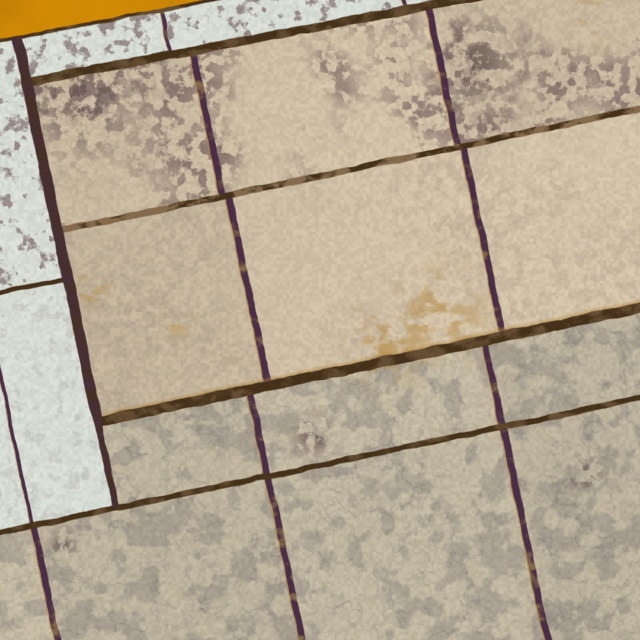
Give the GLSL for this texture, as a Shadertoy shader.

```glsl
// Worn, tilted stone paving with stained joints, a white border and an orange corner.

const vec3 WARM_STONE = vec3(0.79, 0.73, 0.63);
const vec3 GREY_STONE = vec3(0.77, 0.73, 0.64);
const vec3 VEIN = vec3(0.61, 0.58, 0.54);
const vec3 GRIME = vec3(0.46, 0.38, 0.37);
const vec3 WHITE_PAINT = vec3(0.84, 0.86, 0.83);
const vec3 ORANGE_PAINT = vec3(0.80, 0.53, 0.02);
const vec3 SOIL = vec3(0.27, 0.19, 0.10);
const vec3 DRY_SOIL = vec3(0.52, 0.42, 0.30);
const vec3 PLUM = vec3(0.29, 0.18, 0.27);
const vec3 RUST = vec3(0.70, 0.53, 0.25);

const float TILT = 0.21;
const float TILE_WIDTH = 0.383;
const float BORDER_X = 0.0145;
const float BORDER_SPLIT = 0.457;

// Per course: top edge, shift of its upright joints, half width of its top joint
const vec3 COURSES[5] = vec3[5](
    vec3(0.0635, 0.249, 0.0030), vec3(0.1360, 0.284, 0.0075),
    vec3(0.3800, 0.293, 0.0055), vec3(0.6910, 0.262, 0.0088),
    vec3(0.8320, 0.263, 0.0050));

// Stains: centre, radius
const vec3 RUST_SPOTS[5] = vec3[5](
    vec3(0.14, 0.45, 0.025), vec3(0.28, 0.50, 0.022), vec3(0.60, 0.54, 0.05),
    vec3(0.69, 0.49, 0.06), vec3(0.925, 0.03, 0.03));
const vec3 DARK_SPOTS[5] = vec3[5](
    vec3(0.74, 0.10, 0.07), vec3(0.49, 0.68, 0.03), vec3(0.10, 0.85, 0.022),
    vec3(0.915, 0.74, 0.025), vec3(0.13, 0.16, 0.08));

float hash(vec2 p) {
    vec3 a = fract(vec3(p.xyx) * 0.1031);
    a += dot(a, a.yzx + 33.33);
    return fract((a.x + a.y) * a.z);
}

float noise(vec2 p) {
    vec2 i = floor(p), f = fract(p);
    f = f * f * (3.0 - 2.0 * f);
    return mix(mix(hash(i), hash(i + vec2(1, 0)), f.x),
               mix(hash(i + vec2(0, 1)), hash(i + vec2(1, 1)), f.x), f.y);
}

float fbm(vec2 p) {
    float sum = 0.0, gain = 0.533;
    for (int i = 0; i < 4; i++) {
        sum += gain * noise(p);
        p = mat2(1.6, 1.2, -1.2, 1.6) * p + 17.0;
        gain *= 0.5;
    }
    return sum;
}

float band(float d, float halfWidth, float blur) {
    return 1.0 - smoothstep(halfWidth - blur, halfWidth + blur, abs(d));
}

float spots(vec2 p, vec3 list[5]) {
    float sum = 0.0;
    for (int i = 0; i < 5; i++) {
        vec2 d = (p - list[i].xy) / list[i].z;
        sum += exp(-dot(d, d));
    }
    return sum;
}

// Upright joint: plum core with a pale rusty rim on its left
vec3 uprightJoint(vec3 col, float d, float halfWidth, float blur, float grit) {
    col = mix(col, RUST, 0.65 * band(d + halfWidth, 0.4 * halfWidth, blur));
    return mix(col, mix(PLUM, DRY_SOIL, smoothstep(0.52, 0.85, grit)), band(d, halfWidth, blur));
}

vec3 stone(vec2 p, int course, float tint, float grain) {
    float patches = fbm(p * 7.0 + 3.0), speck = fbm(p * 85.0);
    if (course >= 3) {
        float field = fbm(p * 38.0);
        float mottle = smoothstep(0.47, 0.64, field);
        float veins = band(fbm(p * 26.0 + 9.0) - 0.5, 0.018, 0.018);
        vec3 col = mix(GREY_STONE, VEIN, 0.60 * mottle + 0.32 * veins);
        return col * (0.95 + 0.06 * tint + 0.10 * grain);
    }
    float wear = course == 1 ? 0.75 : 0.12;
    vec3 col = mix(WARM_STONE, GRIME, wear * smoothstep(0.40, 0.70, patches) * smoothstep(0.42, 0.62, speck));
    return col * (0.92 + 0.07 * tint + 0.10 * grain + 0.06 * smoothstep(0.0, 0.8, p.x));
}

void mainImage(out vec4 fragColor, in vec2 fragCoord) {
    vec2 p = vec2(fragCoord.x, iResolution.y - fragCoord.y) / iResolution.y;
    float blur = max(0.0016, 0.8 / iResolution.y);

    // Tilted paving axes with slightly ragged edges
    vec2 q = vec2(p.x - TILT * p.y, p.y + TILT * p.x);
    q.y -= 0.02 * p.x * smoothstep(0.25, 0.15, q.y);
    q += 0.005 * (vec2(fbm(p * 35.0), fbm(p * 35.0 + 7.0)) - 0.5);

    int course = -1;
    for (int i = 0; i < 5; i++) if (q.y > COURSES[i].x) course = i;
    bool border = q.x < BORDER_X && course >= 0 && course < 4;
    float grain = noise(p * 200.0) - 0.5;
    float grit = fbm(p * vec2(45.0, 60.0));

    // Surfaces and their upright joints
    vec3 col = ORANGE_PAINT * (0.92 + 0.15 * fbm(p * 12.0));
    if (border || course == 0) {
        float dirt = smoothstep(0.55, 0.72, fbm(p * 75.0)) * (q.y < BORDER_SPLIT ? 0.65 : 0.12);
        col = mix(WHITE_PAINT, GRIME, dirt) + 0.07 * grain;
    }
    if (border) {
        if (q.y > BORDER_SPLIT) col = uprightJoint(col, q.x + 0.122, 0.0028, blur, 0.3);
        col = mix(col, SOIL, band(q.y - BORDER_SPLIT, 0.0038, blur));
    } else if (course >= 0) {
        float column = (q.x - COURSES[course].y) / TILE_WIDTH;
        if (course > 0) {
            col = stone(p, course, hash(vec2(floor(column), course)), grain);
            col = mix(col, RUST, 0.6 * min(spots(p, RUST_SPOTS), 1.0) * smoothstep(0.42, 0.68, grit));
            col = mix(col, GRIME * 0.85, 0.8 * min(spots(p, DARK_SPOTS), 1.0) * smoothstep(0.46, 0.66, fbm(p * 70.0 + 5.0)));
        }
        float d = (fract(column + 0.5) - 0.5) * TILE_WIDTH;
        col = uprightJoint(col, d, course == 0 ? 0.003 : 0.0052, blur, grit);
    }

    // Long joints between courses
    for (int i = 0; i < 5; i++) {
        if (q.x < BORDER_X && i > 0 && i < 4) continue;
        float d = q.y - COURSES[i].x;
        float halfWidth = COURSES[i].z * (0.85 + 0.4 * (grit - 0.3));
        float dryness = i == 2 ? smoothstep(0.35, 0.6, grit) : 0.5 * smoothstep(0.45, 0.75, grit);
        if (i == 3) col = mix(col, RUST, 0.5 * band(d + halfWidth, 0.004, 0.004));
        col = mix(col, mix(SOIL, DRY_SOIL, dryness), band(d, halfWidth, blur));
    }

    // Wide joint beside the white border
    if (q.y > COURSES[0].x && q.y < COURSES[4].x) {
        float halfWidth = mix(0.0085, 0.0052, smoothstep(0.66, 0.72, q.y));
        col = mix(col, mix(PLUM, SOIL, grit), band(q.x - BORDER_X, halfWidth, blur));
    }
    fragColor = vec4(clamp(col, 0.0, 1.0), 1.0);
}
```
